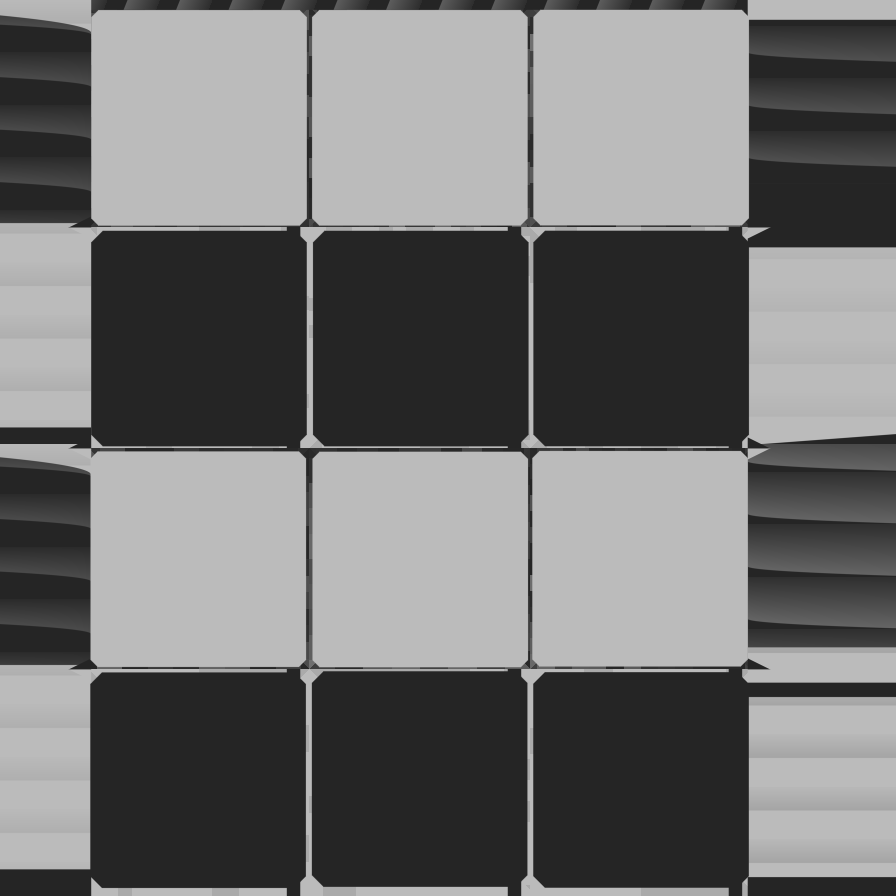
This pattern is drawn by a three.js fragment shader. Its source:

```glsl
varying vec2 vUv;

const float PITCH = 0.2466;
const float HALF_TILE = 0.1203;
const vec2 GRID_ORIGIN = vec2(0.0988, 0.0063);
const float LEFT_EDGE = 0.1018;
const float RIGHT_EDGE = 0.8345;
const float SOFT = 0.0008;
const float DARK = 0.145;
const float LIGHT = 0.735;
const float STREAK_PERIOD = 0.2376;

float hash(vec2 p) {
  return fract(sin(dot(p, vec2(41.3, 289.1))) * 4375.5);
}

float edge(float at, float x, float soft) {
  return smoothstep(at - soft, at + soft, x);
}

float band(float from, float to, float x, float soft) {
  return edge(from, x, soft) * (1.0 - edge(to, x, soft));
}

// Repeating ramp that brightens over its width, then drops to zero.
float streak(float x, float start, float width) {
  float q = fract((x - start) / STREAK_PERIOD);
  return mix(0.15, 1.0, q / width) * (1.0 - edge(width, q, 0.014));
}

// Square with cut corners.
float tileDistance(vec2 p, float cut) {
  vec2 a = abs(p);
  float corner = (a.x + a.y - 2.0 * HALF_TILE + cut) * 0.7071;
  return max(max(a.x, a.y) - HALF_TILE, corner);
}

// Flecked gutter in two lanes, toned opposite to its row of tiles.
float gutterTone(vec2 local, vec2 cell, float lightRow) {
  bool upright = abs(local.x) > abs(local.y);
  float along = upright ? local.y : local.x;
  float across = upright ? local.x : local.y;
  float lane = sign(across) + (upright ? 4.0 : 9.0);
  float length = mix(0.014, 0.032, hash(cell + lane));
  float fleck = hash(vec2(floor(along / length), lane) + cell * 7.0);
  float darkTone = DARK + 0.3 * fleck * fleck * (across > 0.0 ? 0.6 : 1.0);
  float lightTone = LIGHT - 0.07 * step(0.7, fleck);
  float stub = upright ? 0.0 : band(0.098, 0.113, along, SOFT);
  return mix(mix(lightTone, DARK, stub), darkTone, lightRow);
}

// Side bands: limits are the sliver end, light start, light end, streak end.
float marginTone(float down, vec4 limits, vec2 notch, vec2 ramp, vec2 gain) {
  float soft = SOFT / PITCH;
  float lit = max(1.0 - edge(limits.x, down, soft),
                  band(limits.y, limits.z, down, soft));
  lit *= 1.0 - band(notch.x, notch.y, down, soft);
  float glow = streak(down, ramp.x, ramp.y) * (1.0 - edge(limits.w, down, soft));
  float fade = streak(down, ramp.x, 0.45);
  return mix(DARK + gain.x * glow, LIGHT - gain.y * fade, lit);
}

float leftMargin(float down, float far) {
  float bend = sqrt(far);
  vec4 limits = vec4(0.12 - 0.08 * bend, 0.98, 1.905, 0.98);
  return marginTone(down, limits, vec2(3.0), vec2(0.208, 0.66 - 0.19 * bend),
                    vec2(0.15, 0.05));
}

float rightMargin(float down, float far, float lower) {
  float bend = 0.18 * sqrt(far);
  vec4 upperLimits = vec4(0.06, 1.09, 1.985 - 0.05 * far, 0.8);
  vec4 lowerLimits = vec4(-0.1, 0.9, 1.94, 0.9);
  vec2 ramp = mix(vec2(0.086, 0.51 + bend), vec2(0.106, 0.8 + bend), lower);
  vec2 notch = mix(vec2(3.0), vec2(1.06, 1.125), lower);
  return marginTone(down, mix(upperLimits, lowerLimits, lower), notch, ramp,
                    mix(vec2(0.17, 0.03), vec2(0.25, 0.09), lower));
}

// Pointed wedges that reach outward from each seam.
float addSpike(float tone, float gridY, float outward) {
  float seam = clamp(floor(gridY + 0.5), 1.0, 3.0);
  float v = gridY - seam;
  float reach = 0.05 * (1.0 - outward / 0.025);
  float mask = 1.0 - edge(reach, abs(v), SOFT / PITCH);
  return mix(tone, mix(LIGHT, DARK, edge(0.0, v, SOFT / PITCH)), mask);
}

void main() {
  vec2 grid = (vUv - GRID_ORIGIN) / PITCH;
  vec2 cell = clamp(floor(grid), vec2(0.0), vec2(2.0, 3.0));
  vec2 local = (grid - cell - 0.5) * PITCH;
  float lightRow = mod(cell.y, 2.0);

  // Gutters and the top strip
  float tone = gutterTone(local, cell, lightRow);
  float strip = DARK + 0.22 * streak(-grid.x + 0.4 * grid.y, 0.1, 0.62);
  tone = mix(tone, strip, edge(0.989, vUv.y, SOFT));

  // Side margins
  float down = 4.0 - grid.y;
  float lower = step(1.98, down);
  float pairDown = down - 2.0 * lower;
  float leftOut = max(LEFT_EDGE - vUv.x, 0.0);
  float rightOut = max(vUv.x - RIGHT_EDGE, 0.0);
  float left = leftMargin(pairDown, leftOut / LEFT_EDGE);
  float right = rightMargin(pairDown, rightOut / (1.0 - RIGHT_EDGE), lower);
  tone = mix(addSpike(left, grid.y, leftOut), tone, edge(LEFT_EDGE, vUv.x, SOFT));
  tone = mix(tone, addSpike(right, grid.y, rightOut), edge(RIGHT_EDGE, vUv.x, SOFT));

  // Tiles, each nudged slightly
  vec2 nudge = (vec2(hash(cell), hash(cell + 5.3)) - 0.5) * 0.002;
  float d = tileDistance(local - nudge, mix(0.013, 0.008, lightRow));
  tone = mix(mix(DARK, LIGHT, lightRow), tone, edge(0.0, d, SOFT));
  gl_FragColor = vec4(vec3(tone), 1.0);
}
```
